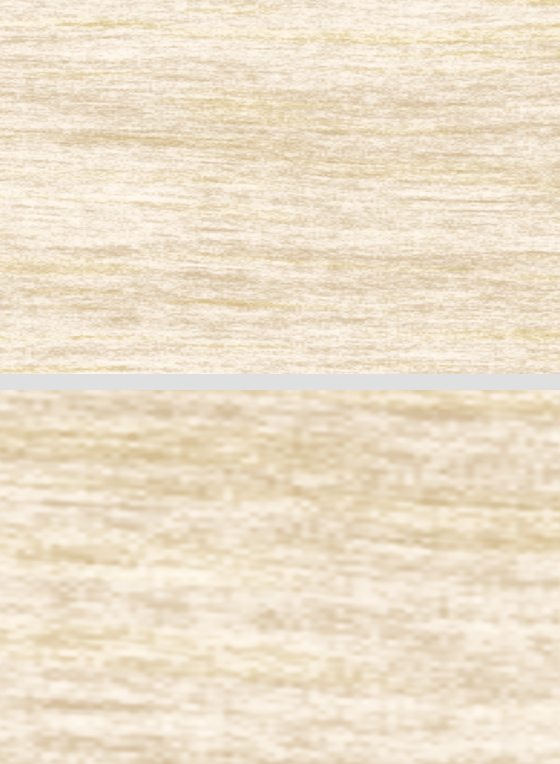
Top, the full canvas; bottom, a detail of the centre.
Write a Shadertoy shader that draws this texture.

```glsl
#define PALE vec3(0.972, 0.933, 0.874)
#define TAN vec3(0.890, 0.821, 0.716)
#define HONEY vec3(0.006, 0.014, 0.085)
#define BAND_DEPTH 0.15
#define STREAK_DEPTH 0.42
#define LINE_DEPTH 0.72
#define FIBRE_DEPTH 0.85
#define SPECKLE_DEPTH 0.95
#define PORE_DEPTH 0.50

float hash(vec2 cell) {
    uvec2 q = uvec2(ivec2(cell)) * uvec2(1597u, 3812u);
    uint h = (q.x ^ q.y ^ 7919u) * 747796405u;
    h = (h ^ (h >> 15u)) * 277803737u;
    h = (h ^ (h >> 13u)) * 668265u;
    return float((h ^ (h >> 16u)) & 65535u) / 65535.0;
}

float noise(vec2 p) {
    vec2 cell = floor(p);
    vec2 f = p - cell;
    f = f * f * (3.0 - 2.0 * f);
    float low = mix(hash(cell), hash(cell + vec2(1, 0)), f.x);
    float high = mix(hash(cell + vec2(0, 1)), hash(cell + vec2(1, 1)), f.x);
    return mix(low, high, f.y);
}

// Noise centred on zero, with its own offset per layer
float layer(vec2 p, vec2 frequency, float seed) {
    return noise(p * frequency + seed * vec2(17.3, 41.7)) - 0.5;
}

// Bend the grain gently, sloping most across the middle
vec2 bendGrain(vec2 p) {
    float middle = exp(-12.0 * (p.y - 0.45) * (p.y - 0.45));
    p.y += 0.045 * middle * (p.x - 0.75);
    p.y += 0.025 * layer(p, vec2(1.6, 2.5), 1.0);
    p.y += 0.006 * layer(p, vec2(6.0, 11.0), 2.0);
    return p;
}

void mainImage(out vec4 fragColor, in vec2 fragCoord) {
    vec2 p = fragCoord / iResolution.y;
    vec2 g = bendGrain(p);

    // Broad light and dark bands
    float tone = 0.66 + BAND_DEPTH * cos(6.2832 * (g.y - 0.44) / 0.5);
    tone += 0.34 * layer(g, vec2(1.3, 5.0), 3.0);

    // Wide streaks, then long thin grain lines
    tone += STREAK_DEPTH * layer(g, vec2(1.6, 22.0), 4.0);
    tone += STREAK_DEPTH * layer(g, vec2(2.2, 42.0), 5.0);
    tone += LINE_DEPTH * layer(g, vec2(3.5, 85.0), 6.0);
    tone += LINE_DEPTH * layer(g, vec2(9.0, 125.0), 7.0);

    // Short fibres and a fine speckle
    tone += FIBRE_DEPTH * layer(g, vec2(32.0, 180.0), 8.0);
    tone += SPECKLE_DEPTH * layer(p, vec2(130.0, 210.0), 9.0);
    tone += 0.25 * layer(p, vec2(50.0, 75.0), 10.0);

    // Thin dark pore lines
    float pores = smoothstep(0.16, 0.46, layer(g, vec2(3.0, 78.0), 11.0));
    pores *= 0.5 + noise(g * vec2(40.0, 110.0));
    tone -= PORE_DEPTH * pores;

    // Soft shoulder in the highlights
    tone = min(tone, 0.95 + 0.5 * (tone - 0.95));
    tone = clamp(tone, -0.6, 1.3);
    vec3 color = mix(TAN, PALE, tone);

    // Honey streaks, stronger near the upper and lower edges
    float edge = mix(0.45, 1.0, smoothstep(0.1, 0.42, abs(p.y - 0.5)));
    float honey = smoothstep(0.08, 0.34, layer(g, vec2(2.2, 52.0), 12.0));
    honey *= edge * (0.7 + 0.6 * noise(g * vec2(25.0, 120.0)));
    color -= HONEY * honey * (1.0 - 0.6 * smoothstep(0.5, 1.1, tone));

    fragColor = vec4(clamp(color, 0.0, 1.0), 1.0);
}
```
